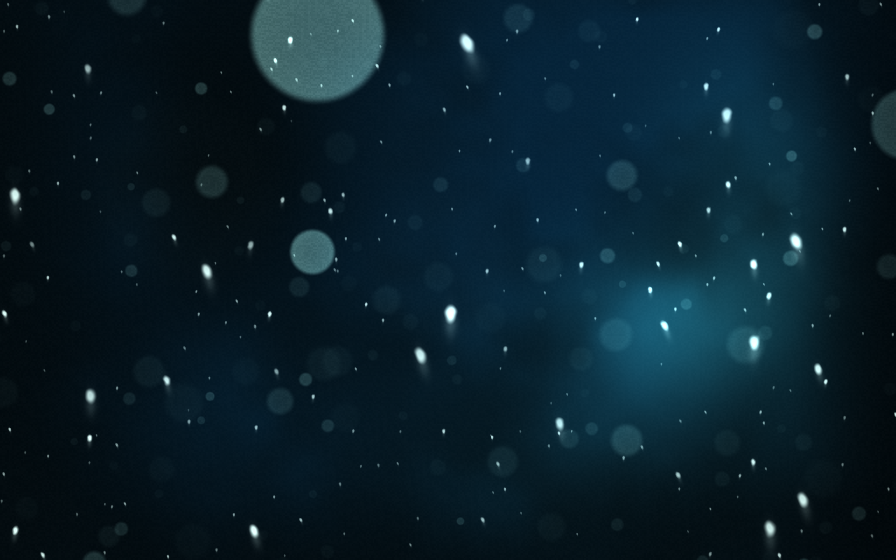
Write a Shadertoy shader that draws this background.

```glsl
// Night snowfall: a dark blue-teal haze, out-of-focus light discs and soft flakes.
// Haze is value noise shaped by soft glows; discs and flakes are jittered in grid
// cells and summed over the neighbouring cells. One unit is the canvas height.

#define NIGHT vec3(0.010, 0.036, 0.047)
#define BLUE vec3(0.022, 0.126, 0.200)
#define TEAL vec3(0.060, 0.205, 0.230)
#define DISC_TINT vec3(0.290, 0.410, 0.390)
#define FLAKE_TINT vec3(0.900, 1.000, 0.960)
#define DISC_STRENGTH 0.40
#define FLAKE_STRENGTH 1.20
#define TAIL_STRETCH 2.4
#define GRAIN 0.016

float hash(vec2 p) {
    return fract(sin(dot(p, vec2(127.1, 311.7))) * 43758.5453);
}

float noise(vec2 p) {
    vec2 i = floor(p), f = fract(p);
    f = f * f * (3.0 - 2.0 * f);
    vec2 e = vec2(0.0, 1.0);
    return mix(mix(hash(i), hash(i + e.yx), f.x),
               mix(hash(i + e), hash(i + e.yy), f.x), f.y);
}

float fbm(vec2 p) {
    float sum = 0.0, amp = 0.5;
    for (int i = 0; i < 4; i++) {
        sum += amp * noise(p);
        p = p * 2.03 + 17.3;
        amp *= 0.45;
    }
    return sum;
}

float glow(vec2 p, vec2 centre, vec2 size) {
    vec2 d = (p - centre) / size;
    return exp(-dot(d, d));
}

// Defocused light: nearly flat inside, with a faint rim and a soft edge
float disc(vec2 p, vec2 centre, float radius, float blur) {
    float d = length(p - centre) / radius;
    return (0.88 + 0.12 * d * d) * (1.0 - smoothstep(1.0 - blur, 1.0 + blur, d));
}

float discLayer(vec2 p, float cell, float density, vec2 radii, float seed) {
    float sum = 0.0;
    vec2 home = floor(p / cell);
    for (int y = -1; y <= 1; y++)
    for (int x = -1; x <= 1; x++) {
        vec2 id = home + vec2(x, y), key = id + seed;
        if (hash(key + 0.7) > density) continue;
        vec2 centre = (id + vec2(hash(key + 1.3), hash(key + 2.9))) * cell;
        float radius = mix(radii.x, radii.y, hash(key + 4.1));
        float level = hash(key + 5.7);
        sum += disc(p, centre, radius, 0.24) * (0.10 + 0.90 * level * level * level);
    }
    return sum;
}

// Soft oval head with a faint leaning tail underneath
float flake(vec2 d, float radius, float lean, float px) {
    d.x += lean * d.y;
    vec2 head = d;
    head.y *= d.y < 0.0 ? 0.62 : 0.85;
    head += radius * 0.22 * (noise(d / radius + lean * 90.0) - 0.5);
    float body = 1.0 - smoothstep(radius * 0.35, radius * 1.1 + 0.8 * px, length(head));
    vec2 t = vec2(d.x, (d.y + radius * 1.5) / TAIL_STRETCH) / radius;
    return body + 0.20 * exp(-1.2 * dot(t, t));
}

float flakeLayer(vec2 p, float cell, float density, vec2 radii, float seed, float px) {
    float sum = 0.0;
    vec2 home = floor(p / cell);
    for (int y = -1; y <= 1; y++)
    for (int x = -1; x <= 1; x++) {
        vec2 id = home + vec2(x, y), key = id + seed;
        if (hash(key + 0.3) > density) continue;
        vec2 centre = (id + vec2(hash(key + 1.9), hash(key + 3.1))) * cell;
        float size = hash(key + 4.7);
        float radius = mix(radii.x, radii.y, size * size);
        float lean = 0.5 * hash(key + 6.1) - 0.15;
        float level = mix(0.25, 1.0, 0.5 * size + 0.5 * hash(key + 7.3));
        sum += flake(p - centre, radius, lean, px) * level;
    }
    return sum;
}

void mainImage(out vec4 fragColor, in vec2 fragCoord) {
    float px = 1.0 / iResolution.y;
    vec2 p = fragCoord * px;
    float right = iResolution.x * px;

    // Haze: patchy blue areas, a teal bank on the right, a black gap on the left
    float cloud = smoothstep(0.20, 0.72, fbm(p * 3.2 + 4.0));
    float blue = 0.14 + 0.80 * glow(p, vec2(0.92, 0.45), vec2(0.36, 0.32))
               + 0.65 * glow(p, vec2(0.55, 0.24), vec2(0.26, 0.20))
               + 0.75 * glow(p, vec2(1.15, 0.90), vec2(0.48, 0.28))
               + 0.40 * glow(p, vec2(0.17, 0.70), vec2(0.13, 0.36));
    blue *= 1.0 - 0.6 * glow(p, vec2(0.42, 0.72), vec2(0.16, 0.34));
    vec3 col = mix(NIGHT, BLUE, clamp(blue * (0.45 + 0.95 * cloud), 0.0, 1.15));
    float bank = 0.95 * glow(p, vec2(1.20, 0.44), vec2(0.20, 0.13))
               + 0.55 * glow(p, vec2(1.34, 0.64), vec2(0.17, 0.24))
               + 0.45 * glow(p, vec2(1.02, 0.24), vec2(0.42, 0.19));
    col += TEAL * bank * (0.35 + 0.75 * cloud);
    col *= 1.0 - 0.45 * smoothstep(right - 0.20, right, p.x);

    // Discs: scattered faint ones, then the few dominant lights
    float lights = DISC_STRENGTH * discLayer(p, 0.15, 0.70, vec2(0.012, 0.034), 11.0);
    lights += 1.1 * DISC_STRENGTH * discLayer(p, 0.09, 0.40, vec2(0.006, 0.014), 37.0);
    lights += 0.07 * discLayer(p, 0.55, 0.60, vec2(0.10, 0.17), 53.0);
    lights += 0.92 * disc(p, vec2(0.567, 0.938), 0.118, 0.08);
    lights += 0.90 * disc(p, vec2(0.558, 0.550), 0.039, 0.12);
    lights += 0.45 * disc(p, vec2(right + 0.02, 0.778), 0.063, 0.10);
    col += DISC_TINT * lights;

    // Flakes: large, small and dust
    float snow = flakeLayer(p, 0.20, 0.50, vec2(0.0035, 0.0145), 71.0, px);
    snow += 0.80 * flakeLayer(p, 0.10, 0.42, vec2(0.0016, 0.0046), 89.0, px);
    snow += 0.45 * flakeLayer(p, 0.05, 0.24, vec2(0.0010, 0.0020), 113.0, px);
    col += FLAKE_TINT * FLAKE_STRENGTH * snow;

    // Film grain, a little stronger in the lights
    float grain = hash(floor(p * 320.0)) - 0.5;
    col += grain * GRAIN * (0.8 + 2.5 * lights);
    fragColor = vec4(clamp(col, 0.0, 1.0), 1.0);
}
```
